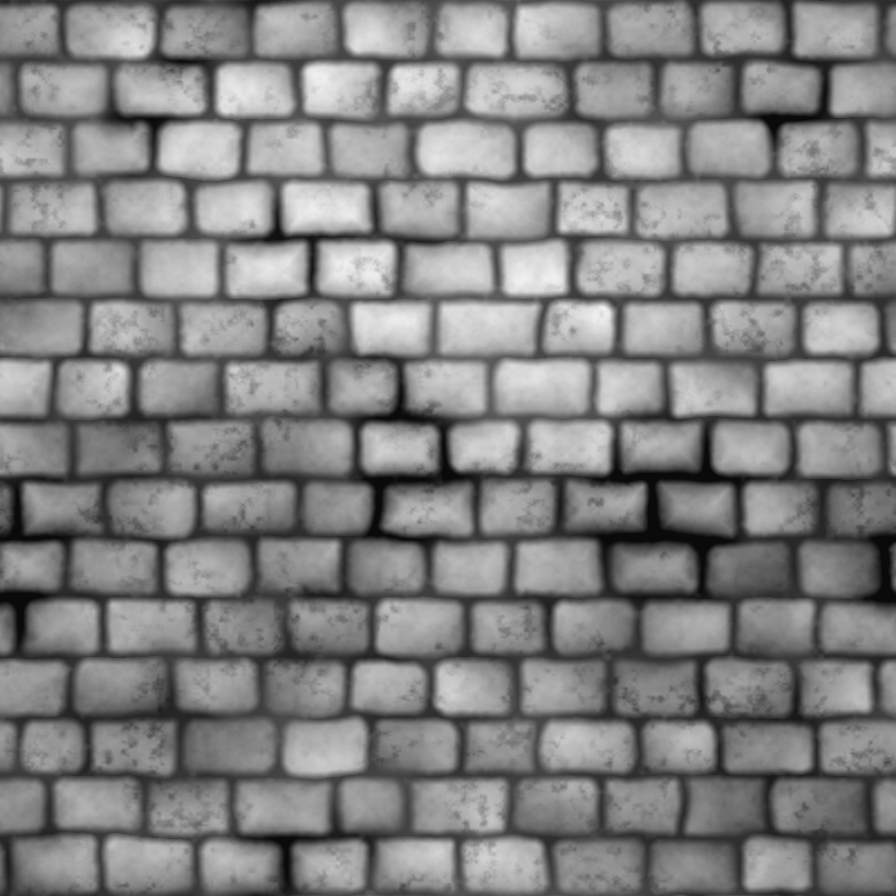
Reproduce this texture procedurally as a Shadertoy shader.

```glsl
// Grey cobblestone wall: 15 staggered rows of 10 rounded, uneven stones with dark soft joints.
// Each stone is a warped rounded box with its own tone and tilt; wrapping noise
// adds broad light and shade, grime at the joints, mottling and small pits.

const float ROWS = 15.0;
const float COLUMNS = 10.0;
const float ROW_SHIFT = 8.0 / 15.0;   // whole number of stones after all rows
const float TAU = 6.2831853;

float hash(vec2 p) {
    return fract(sin(dot(p, vec2(127.1, 311.7))) * 43758.5453);
}

// Value noise on the unit canvas, wrapping after a whole number of cells
float noise(vec2 uv, vec2 cells) {
    vec2 p = uv * cells;
    vec2 i = floor(p);
    vec2 f = p - i;
    f = f * f * (3.0 - 2.0 * f);
    vec2 a = mod(i, cells);
    vec2 b = mod(i + 1.0, cells);
    return mix(mix(hash(a), hash(vec2(b.x, a.y)), f.x),
               mix(hash(vec2(a.x, b.y)), hash(b), f.x), f.y);
}

float fbm(vec2 uv, float cells, int octaves) {
    float sum = 0.0, weight = 0.5, total = 0.0;
    for (int i = 0; i < octaves; i++) {
        sum += weight * noise(uv + 0.173 * float(i), vec2(cells));
        total += weight;
        weight *= 0.5;
        cells *= 2.0;
    }
    return sum / total;
}

float roundedBox(vec2 p, vec2 halfSize, float radius) {
    vec2 q = abs(p) - halfSize + radius;
    return length(max(q, 0.0)) + min(max(q.x, q.y), 0.0) - radius;
}

// Position of an upright joint, in stone widths
float jointAt(float index, float row) {
    return index + 0.2 * (hash(vec2(mod(index, COLUMNS), row + 40.0)) - 0.5);
}

// Finds the stone: returns signed distance, its id and position within it (-1 to 1)
float stoneDistance(vec2 uv, out vec2 id, out vec2 local) {
    float rowIndex = floor(uv.y * ROWS);
    float row = mod(rowIndex, ROWS);
    float x = uv.x * COLUMNS - row * ROW_SHIFT - 0.35 * hash(vec2(row, 91.0));
    float index = floor(x);
    if (x < jointAt(index, row)) index -= 1.0;
    else if (x > jointAt(index + 1.0, row)) index += 1.0;
    float left = jointAt(index, row);
    float right = jointAt(index + 1.0, row);
    id = vec2(mod(index, COLUMNS), row);

    vec2 center = vec2(0.5 * (left + right) / COLUMNS, (rowIndex + 0.5) / ROWS);
    center.y += 0.002 * (hash(id + 17.0) - 0.5);
    vec2 halfSize = vec2(0.5 * (right - left) / COLUMNS, 0.5 / ROWS);
    halfSize -= vec2(0.0027, 0.0019) + 0.0016 * vec2(hash(id + 23.0), hash(id + 29.0));
    vec2 p = vec2(x / COLUMNS, uv.y) - center;
    local = p / halfSize;
    return roundedBox(p, halfSize, mix(0.008, 0.017, hash(id + 31.0)));
}

// Broad light and dark areas, brighter toward the upper part
float broadLight(vec2 uv) {
    return 0.1 * cos(TAU * (uv.y - 0.8)) + 0.44 * (fbm(uv, 4.0, 3) - 0.5);
}

float stoneTone(vec2 uv, vec2 id, vec2 local) {
    float tone = 0.7 + 0.17 * (hash(id + 3.0) - 0.5);
    vec2 tilt = vec2(hash(id + 5.0), hash(id + 7.0)) - vec2(0.6, 0.4);
    tone += 0.2 * dot(tilt, local);
    tone += 0.2 * (fbm(uv, 22.0, 2) - 0.5);
    tone += 0.06 * (fbm(uv + 0.41, 120.0, 2) - 0.5);

    // Small dark pits gathered in patches
    float patches = smoothstep(0.45, 0.75, fbm(uv + 0.63, 19.0, 2));
    float pits = smoothstep(0.4, 0.95, fbm(uv + 0.29, 100.0, 3));
    return tone - 0.22 * pits * mix(0.15, 1.0, patches);
}

float mortarTone(vec2 uv) {
    float flecks = smoothstep(0.6, 0.95, fbm(uv + 0.11, 80.0, 2));
    return 0.25 + 0.2 * (fbm(uv + 0.57, 18.0, 2) - 0.5) + 0.08 * flecks;
}

void mainImage(out vec4 fragColor, in vec2 fragCoord) {
    vec2 uv = fragCoord / iResolution.xy;

    // Uneven outlines: slow bends plus finer chipping
    vec2 bend = vec2(fbm(uv, 18.0, 2), fbm(uv + 0.37, 18.0, 2)) - 0.5;
    vec2 chips = vec2(fbm(uv, 70.0, 2), fbm(uv + 0.37, 70.0, 2)) - 0.5;
    vec2 id, local;
    float d = stoneDistance(uv + 0.009 * bend + 0.0025 * chips, id, local);

    // Stones fading softly into the joints
    float light = broadLight(uv);
    float stone = stoneTone(uv, id, local) + light;
    stone -= 0.09 * smoothstep(-0.022, 0.0, d);
    float mortar = mortarTone(uv) + 0.55 * light;
    float tone = mix(mortar, stone, smoothstep(0.0045, -0.008, d));

    // Grime spreading from some joints
    float grime = smoothstep(0.55, 0.85, fbm(uv + 0.83, 7.0, 2));
    tone -= 0.28 * grime * smoothstep(-0.028, 0.004, d);

    fragColor = vec4(vec3(clamp(tone, 0.04, 1.0)), 1.0);
}
```
